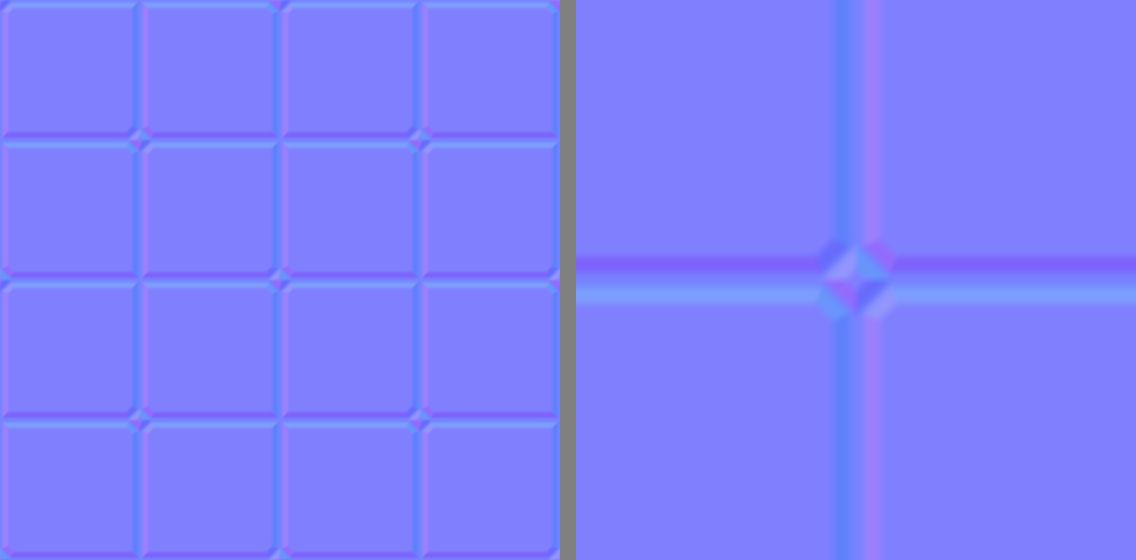
Left, the full canvas; right, a detail of the centre.
A Shadertoy shader for this texture map:

```glsl
// Tangent-space normal map of a 4 x 4 grid of bevelled square tiles.
// Every other grid crossing carries a small raised diamond, with the tile
// corners cut around it. Normals are central differences of a height field.

const float TILES = 4.0;            // even, so the diamond checker wraps
const float JOINT_HALF = 0.0365;    // lengths below are in tile widths
const float BEVEL_HALF = 0.028;
const float CORNER_CUT = 0.125;
const float DIAMOND_RADIUS = 0.052;
const float RELIEF = 0.0094;
const vec2 JOINT_TILT = vec2(-0.07, 0.02);
const float DIAGONAL = 0.70710678;

// Soft step from joint floor (0) to raised face (1) across an edge
float bevel(float dist, float halfWidth) {
    return smoothstep(-halfWidth, halfWidth, dist);
}

// 1 on the crossings that hold a diamond, 0 on the plain ones
float diamondMask(vec2 crossing) {
    return 1.0 - mod(crossing.x + crossing.y, 2.0);
}

// Height of tiles and diamonds, measured from the nearest crossing
float surfaceHeight(vec2 p, float halfWidth) {
    vec2 crossing = floor(p + 0.5);
    vec2 offset = abs(p - crossing);
    float taxicab = offset.x + offset.y;
    float hasDiamond = diamondMask(crossing);

    float edge = min(offset.x, offset.y) - JOINT_HALF;
    float cut = (taxicab - CORNER_CUT) * DIAGONAL;
    float tile = mix(edge, min(edge, cut), hasDiamond);
    float diamond = (DIAMOND_RADIUS - taxicab) * DIAGONAL;

    return max(bevel(tile, halfWidth), hasDiamond * bevel(diamond, halfWidth));
}

// Height gradient by central differences
vec2 surfaceSlope(vec2 p, float stepSize, float halfWidth) {
    vec2 e = vec2(stepSize, 0.0);
    return vec2(surfaceHeight(p + e.xy, halfWidth) - surfaceHeight(p - e.xy, halfWidth),
                surfaceHeight(p + e.yx, halfWidth) - surfaceHeight(p - e.yx, halfWidth))
           / (2.0 * stepSize);
}

void mainImage(out vec4 fragColor, in vec2 fragCoord) {
    vec2 p = fragCoord / iResolution.xy * TILES;
    float pixel = TILES / min(iResolution.x, iResolution.y);
    float halfWidth = max(BEVEL_HALF, pixel);

    // Red points into the rise, green away from it
    vec2 slope = surfaceSlope(p, max(0.01, 0.5 * pixel), halfWidth);
    vec2 lean = slope * vec2(RELIEF, -RELIEF);

    // The joint floor leans slightly to one side
    float depth = 1.0 - surfaceHeight(p, halfWidth);
    lean += JOINT_TILT * depth * depth;

    vec3 normal = normalize(vec3(lean, 1.0));
    fragColor = vec4(normal * 0.5 + 0.5, 1.0);
}
```
